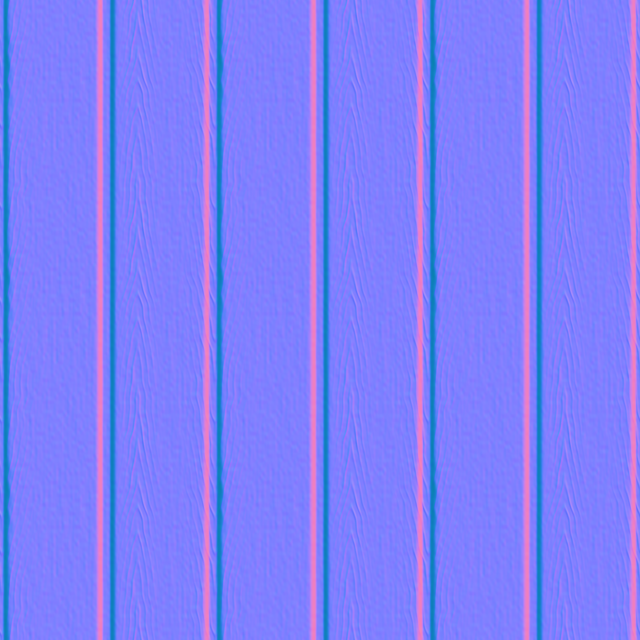
A WebGL 1 fragment shader for this texture map:

```glsl
precision highp float;

uniform vec2 u_resolution;

const float TAU = 6.2831853;
const float REPEATS = 3.0;
const float TILE = 256.0; // length units per tile side

float hash(vec2 p) {
  vec3 q = fract(vec3(p.xyx) * 0.1031);
  q += dot(q, q.yzx + 33.33);
  return fract((q.x + q.y) * q.z);
}

// Value noise that wraps after one tile
float tileNoise(vec2 uv, vec2 cells) {
  vec2 p = uv * cells;
  vec2 i = floor(p);
  vec2 f = fract(p);
  f = f * f * (3.0 - 2.0 * f);
  float a = hash(mod(i, cells));
  float b = hash(mod(i + vec2(1.0, 0.0), cells));
  float c = hash(mod(i + vec2(0.0, 1.0), cells));
  float d = hash(mod(i + vec2(1.0, 1.0), cells));
  return mix(mix(a, b, f.x), mix(c, d, f.x), f.y);
}

// Signed distance from a vertical axis, wrapped, in length units
float axisOffset(float u, float axis, float period) {
  return (fract((u - axis) / period + 0.5) - 0.5) * period * TILE;
}

// Growth rings: stacked arches; spread is negative when they point down
float ringWave(vec2 uv, float offset, float spread) {
  float wobble = tileNoise(uv, vec2(10.0, 14.0)) - 0.5;
  float reach = sqrt(offset * offset + 3.0);
  float phase = 6.0 * uv.y + 0.4 * sin(TAU * (uv.y - 0.6));
  return 0.5 + 0.5 * cos(TAU * (phase + spread * reach + 0.5 * wobble));
}

float cathedral(vec2 uv, float axis, float spread, float width) {
  float offset = axisOffset(uv.x, axis, 1.0);
  float ridge = pow(ringWave(uv, offset, spread), 3.0);
  float patchy = 0.4 + 0.6 * tileNoise(uv + 0.37, vec2(24.0, 6.0));
  return ridge * patchy * exp(-offset * offset / (width * width));
}

float grainHeight(vec2 uv) {
  float fibre = tileNoise(uv, vec2(80.0, 9.0));
  float bump = tileNoise(uv + 0.21, vec2(72.0, 48.0));
  float broad = tileNoise(uv + 0.63, vec2(28.0, 4.0));
  float h = 0.27 * fibre + 0.24 * bump + 0.25 * broad;
  h += 0.62 * cathedral(uv, 0.645, 0.14, 17.0);
  h += 0.60 * cathedral(uv, 0.01, -0.13, 27.0);
  return h;
}

// Bell curve with a different width on each side
float bevel(float d, float leftWidth, float rightWidth) {
  float t = d / (d < 0.0 ? leftWidth : rightWidth);
  return exp(-0.5 * t * t);
}

// Sideways tilt of the plank edges beside each groove
float grooveTilt(float u) {
  float d = axisOffset(u, 0.0, 0.5);
  float falling = 1.8 * bevel(d + 7.0, 2.7, 1.5);
  float rising = 2.0 * bevel(d - 6.5, 1.5, 2.4);
  return falling - rising;
}

// Ragged hollows along the left edge of the first plank
float edgeWear(vec2 uv) {
  float d = axisOffset(uv.x, 0.0, 1.0);
  float band = 0.25 + 0.75 * smoothstep(0.42, 0.56, uv.y)
             * (1.0 - smoothstep(0.74, 0.88, uv.y));
  float ragged = ringWave(uv, d, 0.07);
  float rough = 0.5 + tileNoise(uv, vec2(32.0, 20.0));
  return 0.65 * band * ragged * rough * bevel(d - 9.0, 1.8, 3.2);
}

void main() {
  vec2 uv = fract(gl_FragCoord.xy / u_resolution * REPEATS);

  // Surface slope from the grain
  float e = 0.75 / TILE;
  vec2 dx = vec2(e, 0.0);
  vec2 dy = vec2(0.0, e);
  vec2 rise = vec2(grainHeight(uv + dx) - grainHeight(uv - dx),
                   grainHeight(uv + dy) - grainHeight(uv - dy));
  vec2 tilt = -rise / (2.0 * e * TILE);

  // Grooves and wear
  tilt.x += grooveTilt(uv.x) - edgeWear(uv);

  vec3 normal = normalize(vec3(tilt, 1.0));
  gl_FragColor = vec4(normal * 0.5 + 0.5, 1.0);
}
```
